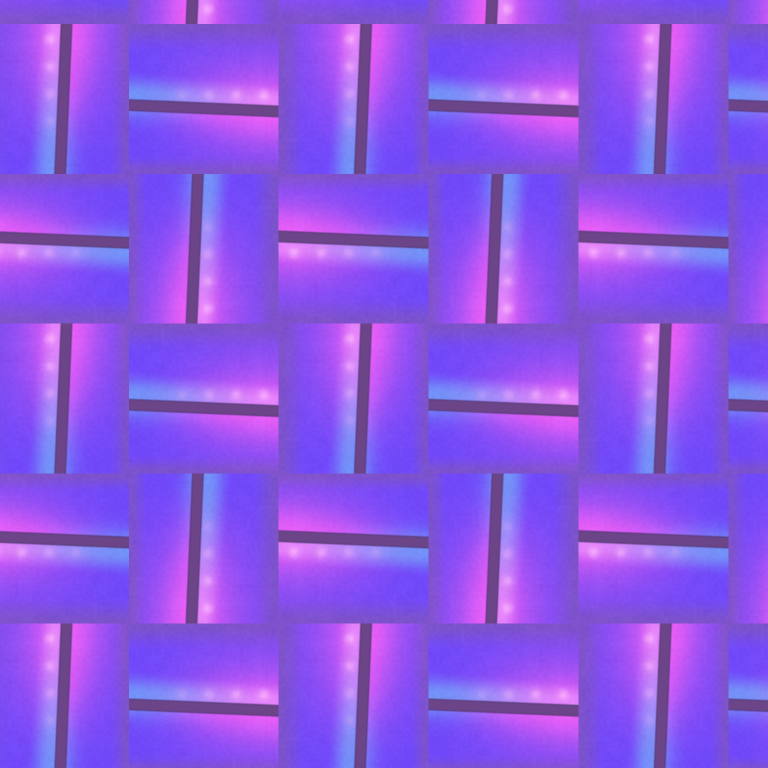
Write a three.js fragment shader that draws this pattern.

```glsl
// Basket weave of square tiles, each a dark tilted bar over a violet glow.
// One tile is shaded from falloffs around its bar, then turned by quarter
// turns in a two by two cycle, so that bars alternate upright and level.
varying vec2 vUv;

// Layout, in canvas units
const float TILE_SIZE = 0.1951;
const vec2 TILE_ORIGIN = vec2(0.168, 0.1882);
const float SAMPLE_STEP = 0.0005;

// Tile shape, in tile units
const float BAR_FOOT = 0.540;
const float BAR_HEAD = 0.583;
const float BAR_HALF_WIDTH = 0.039;
const float BAR_SOFTNESS = 0.007;
const int LAMP_COUNT = 4;
const float LAMP_X = 0.475;
const float LAMP_TOP = 0.90;
const float LAMP_SPACING = 0.183;
const float LAMP_RADIUS = 0.036;
const float GRAIN = 0.022;

// Colours
const vec3 BLUE = vec3(0.42, 0.28, 0.99);
const vec3 VIOLET = vec3(0.51, 0.30, 0.94);
const vec3 DULL = vec3(0.49, 0.33, 0.76);
const vec3 MAGENTA = vec3(0.91, 0.37, 0.97);
const vec3 COOL = vec3(0.45, 0.62, 0.97);
const vec3 ROSE = vec3(0.89, 0.53, 0.98);
const vec3 LAMP = vec3(1.00, 0.75, 0.99);
const vec3 BAR = vec3(0.42, 0.27, 0.53);
const vec3 BAR_RIM = vec3(0.34, 0.22, 0.48);

vec2 hashGradient(vec2 cell) {
  float h = fract(sin(dot(cell, vec2(127.1, 311.7))) * 43758.5);
  return vec2(cos(6.2832 * h), sin(6.2832 * h));
}

float gradientNoise(vec2 p) {
  vec2 i = floor(p);
  vec2 f = p - i;
  vec2 u = f * f * f * (f * (f * 6.0 - 15.0) + 10.0);
  vec2 e = vec2(1.0, 0.0);
  float low = mix(dot(hashGradient(i), f), dot(hashGradient(i + e), f - e), u.x);
  float high = mix(dot(hashGradient(i + e.yx), f - e.yx),
                   dot(hashGradient(i + 1.0), f - 1.0), u.x);
  return mix(low, high, u.y);
}

float bell(float x, float width) {
  return exp(-x * x / (width * width));
}

// Upright tile: warm at the head, cool at the foot, lamps left of the bar
vec3 shadeTile(vec2 p) {
  float d = p.x - mix(BAR_FOOT, BAR_HEAD, p.y);
  float warmth = smoothstep(0.0, 0.95, p.y);

  // Backdrop, dulled towards both sides
  vec3 color = mix(BLUE, VIOLET, 0.25 + 0.6 * warmth);
  float leftShade = 1.0 - smoothstep(0.0, 0.19, p.x);
  float rightShade = smoothstep(0.87, 1.0, p.x);
  color = mix(color, DULL, 0.85 * max(leftShade, rightShade));

  // Wide warm haze
  float haze = bell(d, d < 0.0 ? 0.27 : 0.23);
  color = mix(color, MAGENTA, haze * smoothstep(0.05, 1.0, p.y));

  // Light spilling from under the bar, broad on the left, thin on the right
  float spill = 1.0 - smoothstep(0.07, mix(0.24, 0.19, p.y), -d);
  float thinSpill = 0.65 * bell(d, 0.10);
  vec3 leftLight = mix(COOL, ROSE, warmth);
  vec3 rightLight = mix(COOL, MAGENTA, smoothstep(0.0, 0.65, p.y));
  color = d < 0.0 ? mix(color, leftLight, 0.85 * spill)
                  : mix(color, rightLight, thinSpill);

  // Row of lamps, fading towards the foot
  for (int i = 0; i < LAMP_COUNT; i++) {
    float k = float(i);
    vec2 lamp = vec2(LAMP_X, LAMP_TOP - k * LAMP_SPACING);
    float glow = bell(distance(p, lamp), LAMP_RADIUS);
    color = mix(color, LAMP, glow * (0.62 - 0.13 * k));
  }

  // Grain and soft mottling
  float grain = gradientNoise(p * 42.0) + 0.6 * gradientNoise(p * 11.0);
  color += GRAIN * grain;

  // Bar with a thin darker rim
  float depth = BAR_HALF_WIDTH - abs(d);
  vec3 barColor = mix(BAR_RIM, BAR, smoothstep(0.0, 0.014, depth));
  return mix(color, barColor, smoothstep(-BAR_SOFTNESS, BAR_SOFTNESS, depth));
}

// Turns each tile according to its place in the two by two cycle
vec3 weave(vec2 uv) {
  vec2 grid = (uv - TILE_ORIGIN) / TILE_SIZE;
  vec2 cell = floor(grid);
  vec2 p = grid - cell;
  bool isLevel = mod(cell.x + cell.y, 2.0) > 0.5;
  bool isFlipped = mod(cell.y, 2.0) < 0.5;
  if (isLevel) p = vec2(1.0 - p.y, p.x);
  if (isFlipped) p = 1.0 - p;
  return shadeTile(p);
}

void main() {
  // Four samples smooth the seams between tiles
  vec2 s = vec2(SAMPLE_STEP, -SAMPLE_STEP);
  vec3 color = weave(vUv + s.xx) + weave(vUv + s.xy)
             + weave(vUv + s.yx) + weave(vUv + s.yy);
  gl_FragColor = vec4(0.25 * color, 1.0);
}
```
